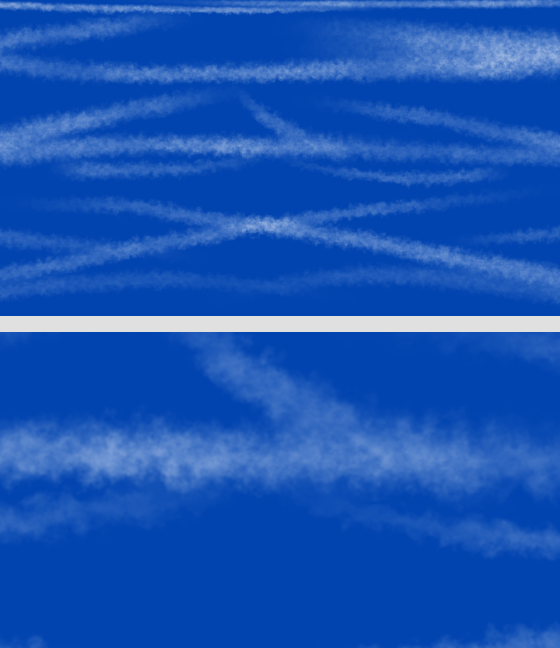
Top, the full canvas; bottom, a detail of the centre.
A Shadertoy shader for this texture:

```glsl
// Thin, feathery white cloud streaks that fork and cross on a deep blue sky.

const vec3 SKY_BLUE = vec3(0.005, 0.265, 0.688);
const vec3 CLOUD_WHITE = vec3(1.0);

float hash(vec2 p) {
    vec3 q = fract(vec3(p.xyx) * 0.1031);
    q += dot(q, q.yzx + 33.33);
    return fract((q.x + q.y) * q.z);
}

float valueNoise(vec2 p) {
    vec2 cell = floor(p);
    vec2 f = fract(p);
    f = f * f * (3.0 - 2.0 * f);
    float low = mix(hash(cell), hash(cell + vec2(1, 0)), f.x);
    float high = mix(hash(cell + vec2(0, 1)), hash(cell + vec2(1, 1)), f.x);
    return mix(low, high, f.y);
}

float fbm(vec2 p, int octaves) {
    mat2 turn = mat2(1.6, 1.2, -1.2, 1.6);
    float sum = 0.0, total = 0.0, weight = 1.0;
    for (int i = 0; i < octaves; i++) {
        sum += weight * valueNoise(p);
        total += weight;
        weight *= 0.6;
        p = turn * p + 17.3;
    }
    return sum / total;
}

// Soft bowed streak, tapering and fading towards its inner end
float wisp(vec2 uv, vec2 start, vec2 end, float bow, float halfWidth) {
    float t = (uv.x - start.x) / (end.x - start.x);
    float s = clamp(t, 0.0, 1.0);
    float centre = mix(start.y, end.y, s) + bow * 4.0 * s * (1.0 - s);
    float d = abs(uv.y - centre) / (halfWidth * mix(1.2, 0.65, s));
    float fade = smoothstep(0.0, 0.2, t) * (1.0 - smoothstep(0.55, 1.0, t));
    return (1.0 - smoothstep(0.1, 1.0, d)) * fade;
}

// Sky left clear by two streaks from opposite sides, each with its own jitter
float wispPair(vec2 uv, vec2 start, vec2 end, float bow, float halfWidth, float opacity, float seed) {
    float clear = 1.0;
    for (int side = 0; side < 2; side++) {
        vec2 key = vec2(float(side) * 7.0 + 3.0, seed * 13.0);
        vec2 jitter = vec2(hash(key), hash(key + 5.0)) - 0.5;
        vec2 q = vec2(side == 0 ? uv.x : 1.0 - uv.x, uv.y);
        vec2 tip = end + jitter * vec2(0.22, 0.06);
        float strength = mix(0.65, 1.15, hash(key + 9.0));
        float sag = bow * mix(0.6, 1.4, hash(key + 15.0));
        float breadth = halfWidth * mix(0.75, 1.15, hash(key + 21.0));
        clear *= 1.0 - opacity * strength * wisp(q, start, tip, sag, breadth);
    }
    return clear;
}

// Share of sky still visible through all streaks
float clearSky(vec2 uv) {
    float clear = 1.0;
    // Thin crest along the top
    clear *= wispPair(uv, vec2(-0.15, 1.0), vec2(0.80, 1.0), -0.014, 0.018, 0.32, 1.0);
    // Broad upper bank, its fork and its dense end
    clear *= wispPair(uv, vec2(-0.15, 0.82), vec2(0.48, 0.95), 0.015, 0.055, 0.24, 2.0);
    clear *= wispPair(uv, vec2(-0.15, 0.84), vec2(0.74, 0.82), -0.040, 0.055, 0.24, 3.0);
    clear *= 1.0 - 0.24 * wisp(uv, vec2(1.10, 0.83), vec2(0.50, 0.86), 0.0, 0.085);
    // Middle bank: rising arc, level streak, hanging loop and a curling spur
    clear *= wispPair(uv, vec2(-0.15, 0.49), vec2(0.45, 0.71), 0.015, 0.055, 0.25, 4.0);
    clear *= wispPair(uv, vec2(-0.15, 0.50), vec2(0.80, 0.54), 0.015, 0.050, 0.25, 5.0);
    clear *= wispPair(uv, vec2(0.08, 0.47), vec2(0.56, 0.52), -0.055, 0.036, 0.20, 6.0);
    clear *= 1.0 - 0.22 * wisp(uv, vec2(0.64, 0.53), vec2(0.40, 0.75), -0.050, 0.050);
    // Long crossing streaks and their short side branches
    clear *= wispPair(uv, vec2(-0.15, 0.06), vec2(0.98, 0.40), 0.045, 0.046, 0.25, 7.0);
    clear *= wispPair(uv, vec2(-0.15, 0.28), vec2(0.28, 0.21), 0.0, 0.036, 0.18, 8.0);
    // Faint low swell
    clear *= wispPair(uv, vec2(-0.15, 0.00), vec2(0.70, 0.05), 0.075, 0.048, 0.16, 9.0);
    return clear;
}

void mainImage(out vec4 fragColor, in vec2 fragCoord) {
    vec2 uv = fragCoord / iResolution.xy;
    vec2 p = fragCoord / iResolution.y;

    // Slow bends plus finely tufted edges, calmer along the top crest
    float calm = 1.0 - 0.75 * smoothstep(0.93, 0.98, uv.y);
    float bend = fbm(p * 2.5, 2) - 0.5;
    float tuftX = fbm(p * 65.0, 3) - 0.5;
    float tuftY = fbm(p * 65.0 + 71.0, 3) - 0.5;
    vec2 warped = uv + calm * vec2(0.02 * tuftX, 0.035 * bend + 0.030 * tuftY);

    // Fine grain and broad patches of density
    float grain = fbm(p * vec2(75.0, 85.0) + 23.0, 3);
    float patches = fbm(p * 5.0 + 40.0, 2);
    float density = mix(0.55, 1.45, grain) * mix(0.55, 1.45, patches);

    float cover = clamp((1.0 - clearSky(warped)) * density, 0.0, 0.6);
    fragColor = vec4(mix(SKY_BLUE, CLOUD_WHITE, cover), 1.0);
}
```
